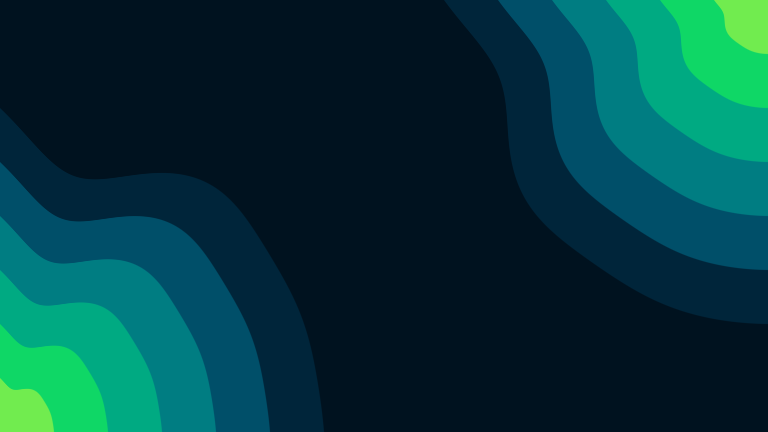
Write a WebGL 1 fragment shader that draws this background.

```glsl
precision highp float;

uniform vec2 u_resolution;

#define RADIUS 0.75
#define BANDS 6.0
#define NIGHT vec3(0.0, 0.071, 0.122)
#define NAVY vec3(0.0, 0.145, 0.228)
#define OCEAN vec3(0.0, 0.310, 0.410)
#define TEAL vec3(0.0, 0.490, 0.510)
#define JADE vec3(0.0, 0.667, 0.510)
#define GREEN vec3(0.06, 0.843, 0.400)
#define LIME vec3(0.445, 0.925, 0.310)

// Band coordinate around a corner: 0 at the corner, BANDS on the outer rim.
// The rim is a quarter circle bent by sines that vanish on both edges.
float bandLevel(vec2 p, vec4 lowWaves, vec2 highWaves) {
  float a = 2.0 * atan(p.y, p.x);
  float rim = 1.0 + dot(lowWaves, sin(a * vec4(1.0, 2.0, 3.0, 4.0)))
                  + dot(highWaves, sin(a * vec2(5.0, 6.0)));
  return BANDS * length(p) / (RADIUS * rim);
}

// Lays a colour over everything inside the given band edge
vec3 paint(vec3 base, vec3 tint, float level, float edge, float soft) {
  return mix(base, tint, 1.0 - smoothstep(edge - soft, edge + soft, level));
}

void main() {
  // Distances from the two corners, in canvas heights
  vec2 fromLowerLeft = gl_FragCoord.xy / u_resolution.y;
  vec2 fromUpperRight = (u_resolution - gl_FragCoord.xy) / u_resolution.y;

  float lowerLeft = bandLevel(fromLowerLeft,
    vec4(-0.0513, 0.0701, -0.0635, 0.0278), vec2(-0.003, -0.0052));
  float upperRight = bandLevel(fromUpperRight,
    vec4(-0.0600, -0.0542, -0.0385, -0.0214), vec2(-0.0016, 0.0025));
  float level = min(lowerLeft, upperRight);

  // Edge softness of about one pixel
  float soft = 0.75 * BANDS / (RADIUS * u_resolution.y);

  // Bands from the rim inward
  vec3 color = paint(NIGHT, NAVY, level, 6.0, soft);
  color = paint(color, OCEAN, level, 5.0, soft);
  color = paint(color, TEAL, level, 4.0, soft);
  color = paint(color, JADE, level, 3.0, soft);
  color = paint(color, GREEN, level, 2.0, soft);
  color = paint(color, LIME, level, 1.0, soft);

  gl_FragColor = vec4(color, 1.0);
}
```
